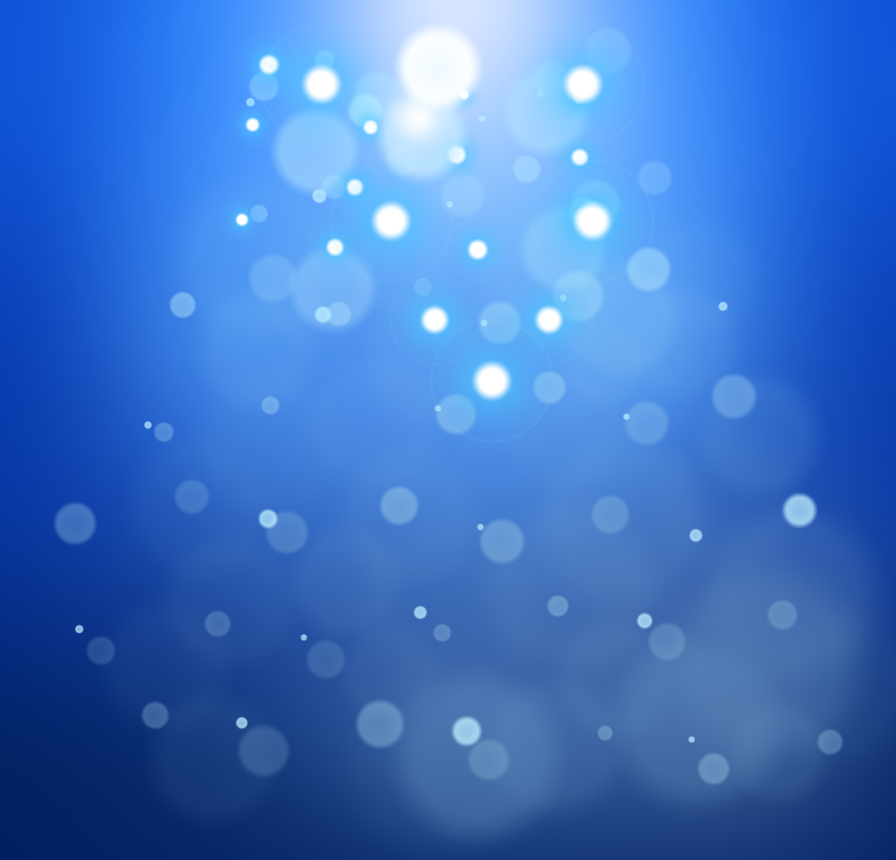
Reproduce this background procedurally as a Shadertoy shader.

```glsl
// Soft blue bokeh: a pale light falls from the top centre into navy depths.
// Translucent discs are scattered in a widening cone by a low-discrepancy
// sequence, and glowing lamps with thin halos hang in a V below the light.

float hash(float n) {
    n = fract(n * 0.1031);
    n *= n + 33.33;
    return fract(n * (n + n));
}

// Spot number i inside the cone, between two heights
vec2 scatter(float i, float seed, float low, float high) {
    vec2 u = fract(vec2(0.7549, 0.5698) * i + seed);
    float y = mix(low, high, u.y);
    float halfWidth = mix(0.46, 0.23, smoothstep(0.25, 0.95, y));
    return vec2((2.0 * u.x - 1.0) * halfWidth, y);
}

// Disc coverage, a little denser at its rim; softness is a share of the radius
float disc(vec2 p, vec2 centre, float radius, float softness) {
    float d = length(p - centre);
    float blur = max(softness * radius, 1.5 / iResolution.y);
    float body = 1.0 - smoothstep(radius - blur, radius + 0.4 * blur, d);
    return body * mix(0.85, 1.0, smoothstep(0.0, radius, d));
}

float glow(vec2 p, vec2 centre, vec2 size) {
    vec2 q = (p - centre) / size;
    return exp(-dot(q, q));
}

vec3 background(vec2 p) {
    vec3 col = mix(vec3(0.0, 0.12, 0.37), vec3(0.0, 0.19, 0.64), smoothstep(0.05, 0.5, p.y));
    col = mix(col, vec3(0.06, 0.33, 0.85), smoothstep(0.45, 0.95, p.y));
    float beam = (1.0 - smoothstep(0.2, 0.52, abs(p.x))) * smoothstep(0.4, 0.85, p.y);
    col = mix(col, vec3(0.19, 0.53, 1.0), beam);
    // Haze in the cone: blue above, greyer below
    vec3 haze = mix(vec3(0.22, 0.4, 0.69), vec3(0.31, 0.58, 0.96), smoothstep(0.2, 0.6, p.y));
    col = mix(col, haze, 0.95 * glow(p, vec2(0.02, 0.43), vec2(0.36, 0.34)));
    col = mix(col, vec3(0.38, 0.53, 0.74), 0.55 * glow(p, vec2(0.32, 0.21), vec2(0.19, 0.2)));
    col = mix(col, vec3(0.36, 0.53, 0.76), 0.4 * glow(p, vec2(0.03, 0.15), vec2(0.18, 0.13)));
    col = mix(col, vec3(0.33, 0.62, 0.96), 0.5 * glow(p, vec2(-0.24, 0.62), vec2(0.13, 0.17)));
    col = mix(col, vec3(0.43, 0.71, 0.97), 0.6 * glow(p, vec2(0.2, 0.62), vec2(0.13, 0.14)));
    // Light spilling from the top
    col = mix(col, vec3(0.55, 0.78, 1.0), 0.75 * glow(p, vec2(0.03, 0.82), vec2(0.21, 0.22)));
    return mix(col, vec3(0.87, 0.91, 1.0), 0.95 * glow(p, vec2(0.01, 1.0), vec2(0.16, 0.18)));
}

// Wide faint discs, with denser groups at the lower right and the upper centre
vec3 wideDiscs(vec3 col, vec2 p) {
    vec3 tint = mix(vec3(0.44, 0.61, 0.78), vec3(0.52, 0.8, 1.0), smoothstep(0.2, 0.8, p.y));
    for (int i = 0; i < 30; i++) {
        float n = float(i);
        vec2 c = scatter(n, 0.37, 0.08, 0.74);
        float radius = mix(0.05, 0.115, hash(n + 11.0));
        float alpha = mix(0.06, 0.18, hash(n + 47.0));
        col = mix(col, tint, alpha * disc(p, c, radius, 0.35));
    }
    col = mix(col, tint, 0.2 * disc(p, vec2(0.37, 0.23), 0.118, 0.35));
    col = mix(col, tint, 0.28 * disc(p, vec2(0.29, 0.16), 0.102, 0.35));
    col = mix(col, tint, 0.32 * disc(p, vec2(0.035, 0.12), 0.102, 0.35));
    col = mix(col, tint, 0.25 * disc(p, vec2(0.2, 0.63), 0.07, 0.25));
    // Pairs of pale discs flanking the light
    for (int i = 0; i < 4; i++) {
        float side = float(i % 2) * 2.0 - 1.0;
        float row = float(i / 2);
        vec2 c = vec2(-0.02 + side * 0.134 + row * 0.02, 0.847 + side * 0.023 - row * 0.16);
        col = mix(col, vec3(0.7, 0.89, 1.0), (0.55 - 0.2 * row) * disc(p, c, 0.051, 0.25));
    }
    return col;
}

// Medium discs and tiny sparks
vec3 smallDiscs(vec3 col, vec2 p) {
    vec3 tint = mix(vec3(0.58, 0.76, 0.88), vec3(0.72, 0.92, 1.0), smoothstep(0.2, 0.8, p.y));
    for (int i = 0; i < 46; i++) {
        float n = float(i);
        float size = hash(n + 83.0);
        vec2 c = scatter(n, 0.13, 0.05, 0.96);
        float alpha = mix(0.2, 0.5, hash(n + 131.0));
        col = mix(col, tint, alpha * disc(p, c, mix(0.009, 0.032, size), 0.22));
    }
    for (int i = 0; i < 26; i++) {
        float n = float(i);
        float size = pow(hash(n + 211.0), 3.0);
        vec2 c = scatter(n, 0.71, 0.05, 0.9);
        col = mix(col, vec3(0.74, 0.93, 1.0), 0.8 * disc(p, c, mix(0.004, 0.022, size), 0.3));
    }
    return col;
}

// White core in a cyan glow, ringed by a thin halo
vec3 lamp(vec3 col, vec2 p, vec2 c, float core, float halo) {
    float d = length(p - c);
    col = mix(col, vec3(0.3, 0.77, 1.0), 0.75 * exp(-d * d / (halo * halo * 0.38)));
    float ring = 1.0 - smoothstep(0.0, 0.0022, abs(d - halo));
    col = mix(col, vec3(0.6, 0.85, 1.0), 5.0 * core * ring);
    return mix(col, vec3(1.0), 1.0 - smoothstep(core * 0.7, core * 1.4, d));
}

vec3 lamps(vec3 col, vec2 p) {
    // Small lamps in the upper cone
    for (int i = 0; i < 12; i++) {
        float n = float(i);
        float core = mix(0.004, 0.01, hash(n + 307.0));
        col = lamp(col, p, scatter(n, 0.52, 0.69, 0.94), core, core * 3.6);
    }
    // Large lamps in a V whose two arms meet at the bottom
    for (int i = 0; i < 7; i++) {
        float k = float(i / 2);
        float side = float(i % 2) * 2.0 - 1.0;
        float spread = 0.152 - 0.027 * k - 0.0079 * k * k;
        float middle = 0.005 + 0.046 * min(k, 1.0);
        vec2 c = vec2(middle + side * spread, 0.902 - 0.181 * k + 0.022 * k * k);
        float inner = k == 2.0 ? 0.0135 : 0.0185;
        col = lamp(col, p, c, inner, inner * 3.8);
    }
    // Main light, overlapping a paler disc and a second lamp
    col = mix(col, vec3(0.78, 0.92, 1.0), 0.75 * disc(p, vec2(-0.03, 0.842), 0.053, 0.3));
    col = mix(col, vec3(1.0), 0.95 * glow(p, vec2(-0.035, 0.862), vec2(0.026)));
    return mix(col, vec3(0.99, 1.0, 1.0), 0.97 * disc(p, vec2(-0.011, 0.921), 0.05, 0.3));
}

void mainImage(out vec4 fragColor, in vec2 fragCoord) {
    vec2 p = (fragCoord - vec2(0.5 * iResolution.x, 0.0)) / iResolution.y;
    vec3 col = background(p);
    col = wideDiscs(col, p);
    col = smallDiscs(col, p);
    col = lamps(col, p);
    fragColor = vec4(col, 1.0);
}
```
